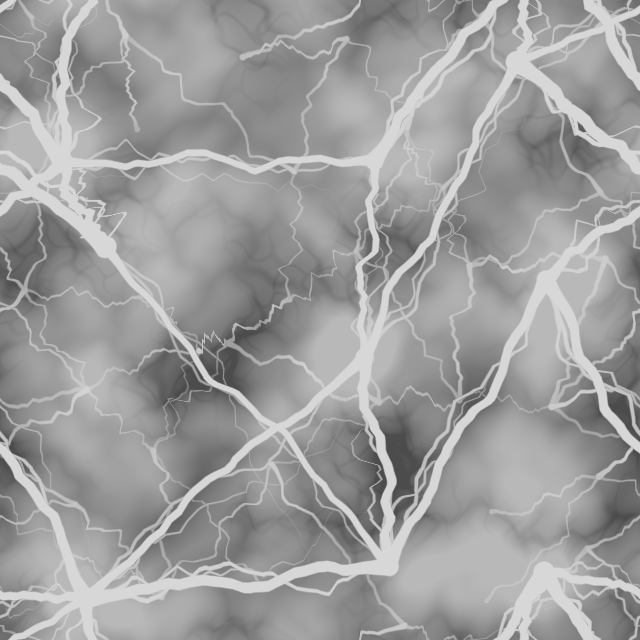
Write a WebGL 2 fragment shader that draws this texture.

```glsl
#version 300 es
precision highp float;

uniform vec2 u_resolution;
out vec4 fragColor;

#define TRUNK_CELLS 3.0
#define TRUNK_WIDTH 0.0095
#define BRANCH_CELLS 6.0
#define BRANCH_WIDTH 0.0030
#define EDGE_SOFTNESS 0.0016
#define VEIN_GRAY 0.845
#define BASE_GRAY 0.555
#define CLOUD_CONTRAST 0.50
#define CREASE_DEPTH 0.075
#define SHADOW_DEPTH 0.20
#define NODE_GLOW 0.17

const float TAU = 6.2831853;

vec3 hash3(vec2 p) {
    vec3 q = fract(p.xyx * vec3(0.1031, 0.1030, 0.0973));
    q += dot(q, q.yxz + 33.33);
    return fract((q.xxy + q.yzz) * q.zyx);
}

vec2 wrapCell(vec2 id, float n) {
    return floor(mod(id + 0.5, n));
}

vec2 nodeAt(vec2 id, float n, float seed) {
    return id + 0.5 + 0.75 * (hash3(wrapCell(id, n) + seed).xy - 0.5);
}

// Piecewise linear noise, for broken bolt-like paths
float jag(float x, float seed) {
    float i = floor(x);
    return mix(hash3(vec2(i, seed)).x, hash3(vec2(i + 1.0, seed)).x, x - i) - 0.5;
}

// Wrapping cellular noise: x = soft squared distance, y = gap to the border
vec2 cellular(vec2 uv, float n, float seed) {
    vec2 p = uv * n, base = floor(p);
    float sum = 0.0, near = 9.0, second = 9.0;
    for (int y = -1; y <= 1; y++)
    for (int x = -1; x <= 1; x++) {
        vec2 r = nodeAt(base + vec2(x, y), n, seed) - p;
        float d2 = dot(r, r);
        sum += exp(-8.0 * d2);
        second = min(second, max(near, d2));
        near = min(near, d2);
    }
    return vec2(-log(sum) / 8.0, sqrt(second) - sqrt(near));
}

// Wrapping web of jagged strands between scattered nodes:
// x = coverage, y = distance to the nearest main strand, z = node glow
vec3 veinWeb(vec2 uv, float n, float halfWidth, float wander, float density, int strands, float seed) {
    vec2 p = uv * n, base = floor(p);
    float soft = EDGE_SOFTNESS * n;
    vec3 web = vec3(0.0, 1.0, 0.0);
    for (int y = -2; y <= 2; y++)
    for (int x = -2; x <= 1; x++) {
        vec2 id = base + vec2(x, y);
        vec2 a = nodeAt(id, n, seed);
        vec2 toNode = p - a;
        web.z = max(web.z, exp(-14.0 * dot(toNode, toNode)));
        for (int k = 0; k < 4; k++) {
            vec3 rnd = hash3(wrapCell(id, n) * 4.0 + vec2(k, 7 * k) + seed + 51.0);
            if (rnd.x > density) continue;
            vec2 link = k < 3 ? vec2(1, k - 1) : vec2(0, 1);
            vec2 ab = nodeAt(id + link, n, seed) - a;
            float len = length(ab);
            float along = dot(toNode, ab) / (len * len);
            float side = (ab.x * toNode.y - ab.y * toNode.x) / len;
            float t = clamp(along, 0.0, 1.0);
            float beyond = abs(along - t) * len;
            if (abs(side) > 0.6 || beyond > 0.4) continue;
            float pinned = smoothstep(0.0, 0.22, t) * (1.0 - smoothstep(0.78, 1.0, t));
            float flare = 1.0 + 0.9 * pow(abs(2.0 * t - 1.0), 10.0);
            for (int j = 0; j < strands; j++) {
                float s = rnd.z * 300.0 + float(j) * 17.0;
                float path = 0.16 * jag(t * 5.0, s) + 0.07 * jag(t * 13.0, s + 5.0) + 0.03 * jag(t * 29.0, s + 9.0);
                path *= pinned * wander * (0.7 + 0.6 * float(j));
                float w = halfWidth * n * mix(0.5, 1.0, rnd.y) * flare;
                float strength = mix(0.6, 1.0, rnd.y);
                if (j == 0) strength = strands > 1 ? 1.0 : strength * (0.8 + 0.5 * jag(t * 4.0, s + 3.0));
                if (j > 0) w *= mix(0.5, 0.3, t);
                // The last strand forks away and fades out
                if (j == 2) {
                    path += t * t * (rnd.y - 0.5) * 0.9;
                    w *= 1.0 - t;
                    strength *= 1.0 - t * t;
                }
                float d = length(vec2(side - path, beyond));
                web.x = max(web.x, strength * (1.0 - smoothstep(w - soft, w + soft, d)));
                if (j == 0) web.y = min(web.y, d);
            }
        }
    }
    web.y /= n;
    return web;
}

void main() {
    vec2 uv = gl_FragCoord.xy / u_resolution;

    // Layered sine warp
    vec2 warped = uv + 0.018 * sin(TAU * (uv.yx * 3.0 + vec2(0.1, 0.6)))
                     + 0.008 * sin(TAU * (uv.yx * 8.0 + uv * 3.0 + vec2(0.4, 0.2)))
                     + 0.004 * sin(TAU * (uv.yx * 19.0 - uv * 7.0));

    // Clouds and faint creases
    float puffs = cellular(warped, 5.0, 3.0).x;
    vec2 wisps = cellular(warped, 11.0, 21.0);
    vec2 fine = cellular(warped + 0.01 * sin(TAU * uv.yx * 13.0), 17.0, 37.0);
    float swell = sin(TAU * (uv.x * 2.0 + uv.y)) * sin(TAU * (uv.y * 2.0 - uv.x) + 1.0);
    float creases = (1.0 - smoothstep(0.0, 0.22, wisps.y)) * 0.7 + (1.0 - smoothstep(0.0, 0.2, fine.y)) * 0.5;
    float gray = BASE_GRAY + CLOUD_CONTRAST * (0.2 - puffs) + 0.22 * (0.2 - wisps.x) + 0.05 * swell;
    gray -= CREASE_DEPTH * creases * smoothstep(0.05, 0.4, puffs + 0.1 * swell);

    // Vein layers
    vec3 trunk = veinWeb(uv, TRUNK_CELLS, TRUNK_WIDTH, 0.85, 0.45, 3, 11.0);
    vec3 branch = veinWeb(uv, BRANCH_CELLS, BRANCH_WIDTH, 2.2, 0.36, 1, 83.0);

    // Shadow beside the trunks, glow around their nodes
    float shade = 0.6 + 0.4 * sin(TAU * (uv.x * 3.0 - uv.y * 2.0) + 2.0 * swell);
    gray -= SHADOW_DEPTH * shade * exp(-24.0 * trunk.y) * (1.0 - trunk.z);
    gray += NODE_GLOW * trunk.z;
    gray = clamp(gray, 0.3, 0.72);

    gray = mix(gray, VEIN_GRAY, clamp(max(trunk.x, branch.x * 0.9), 0.0, 1.0));
    fragColor = vec4(vec3(gray), 1.0);
}
```
